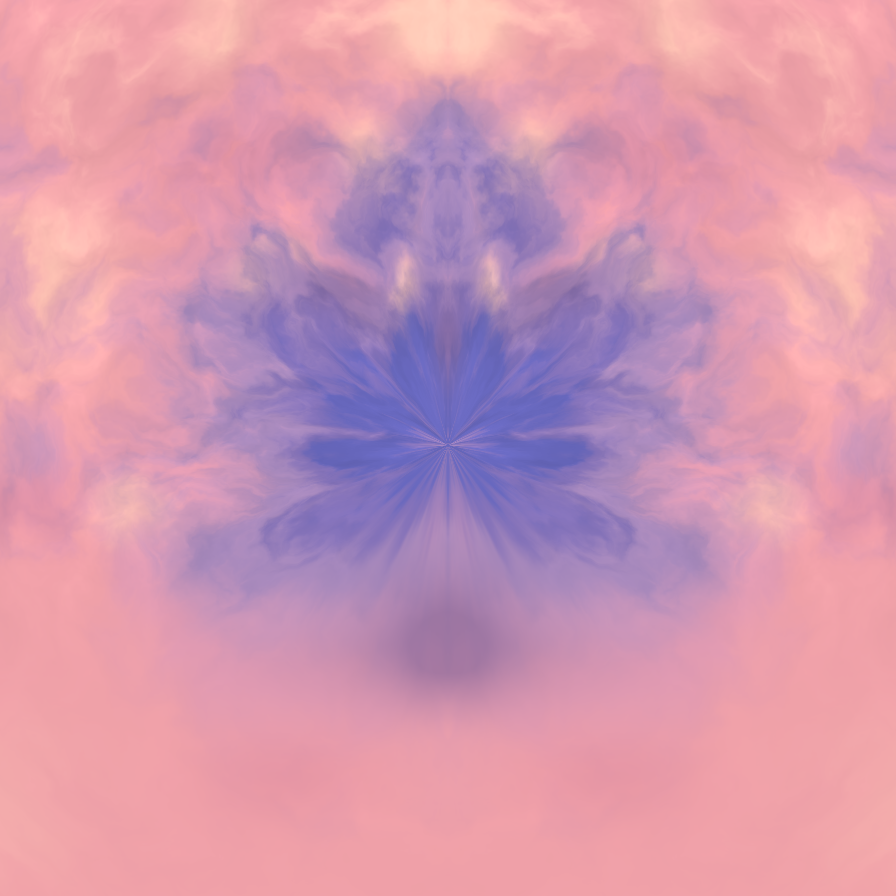
This background is drawn by a WebGL 2 fragment shader. Its source:

```glsl
#version 300 es
precision highp float;
// Mirrored sunset clouds stretched radially around a violet-blue centre.
uniform vec2 u_resolution;
out vec4 fragColor;

const vec3 BLUE = vec3(0.41, 0.41, 0.75);
const vec3 VIOLET = vec3(0.52, 0.45, 0.73);
const vec3 LILAC = vec3(0.66, 0.54, 0.74);
const vec3 ORCHID = vec3(0.80, 0.59, 0.73);
const vec3 PINK = vec3(0.89, 0.61, 0.70);
const vec3 CORAL = vec3(0.94, 0.63, 0.66);
const vec3 PEACH = vec3(1.00, 0.79, 0.71);
const vec3 DUSK = vec3(0.54, 0.41, 0.60);
const vec3 ROSE = vec3(0.84, 0.51, 0.60);

float hash(vec2 p) {
  p = fract(p * vec2(0.1031, 0.1137));
  p += dot(p, p.yx + 33.33);
  return fract((p.x + p.y) * p.x * 17.0 + p.y * 43.0);
}

float noise(vec2 p) {
  vec2 i = floor(p), f = fract(p);
  f = f * f * (3.0 - 2.0 * f);
  float low = mix(hash(i), hash(i + vec2(1, 0)), f.x);
  float high = mix(hash(i + vec2(0, 1)), hash(i + vec2(1, 1)), f.x);
  return mix(low, high, f.y);
}

float fbm(vec2 p) {
  float sum = 0.0, amp = 0.5;
  for (int i = 0; i < 6; i++) {
    sum += amp * noise(p);
    p = mat2(1.6, 1.2, -1.2, 1.6) * p + 7.3;
    amp *= 0.5;
  }
  return sum;
}

// Soft elliptical spot
float glow(vec2 p, vec2 centre, vec2 size) {
  vec2 d = (p - centre) / size;
  return exp(-dot(d, d));
}

// Cool to warm sky colours
vec3 skyRamp(float t) {
  vec3 c = mix(BLUE, VIOLET, smoothstep(0.0, 0.2, t));
  c = mix(c, LILAC, smoothstep(0.18, 0.42, t));
  c = mix(c, ORCHID, smoothstep(0.4, 0.64, t));
  c = mix(c, PINK, smoothstep(0.6, 0.82, t));
  c = mix(c, CORAL, smoothstep(0.8, 1.02, t));
  return mix(c, PEACH, 0.8 * smoothstep(1.05, 1.5, t));
}

void main() {
  // Mirror left and right, then measure the angle from straight down
  vec2 p = (gl_FragCoord.xy - 0.5 * u_resolution) / min(u_resolution.x, u_resolution.y);
  p.y -= 0.003;
  p.x = abs(p.x);
  float r = length(p);
  float angle = atan(p.x, -p.y);

  // Polar clouds, with a warp that billows further out
  vec2 q = vec2(angle * 4.2, r * 11.0);
  vec2 warp = vec2(fbm(q + 3.1), fbm(q + 19.7)) - 0.5;
  vec2 flow = q + 1.5 * warp;
  float cloud = fbm(flow) - 0.5;
  float relief = cloud + 0.5 - fbm(flow + vec2(0.08, 0.28));
  float fine = fbm(flow * vec2(2.6, 2.1) + 41.0) - 0.5;
  float rough = smoothstep(0.55, 1.35, angle) * smoothstep(-0.28, -0.06, p.y);
  rough = mix(0.16, 1.0, rough);
  vec2 s = p + 0.09 * rough * warp * smoothstep(0.02, 0.3, r);

  // Warmth grows outward, with cool and warm regions laid over it
  float warmth = 1.04 * smoothstep(0.0, 0.53, r);
  warmth += 0.28 * exp(-angle * angle * 1.8) * smoothstep(0.0, 0.12, r) * (1.0 - smoothstep(0.25, 0.5, r));
  warmth += 0.10 * glow(s, vec2(0.24, 0.28), vec2(0.14, 0.13));
  warmth -= 0.36 * glow(s, vec2(0.0, 0.33), vec2(0.06, 0.08));
  warmth -= 0.24 * glow(s, vec2(0.35, 0.13), vec2(0.07, 0.06));
  warmth -= 0.24 * glow(s, vec2(0.41, -0.02), vec2(0.09, 0.06));
  warmth -= 0.18 * glow(s, vec2(0.28, -0.13), vec2(0.08, 0.06));
  warmth -= 0.14 * glow(s, vec2(0.33, 0.30), vec2(0.06, 0.05));
  warmth += rough * (0.75 * cloud + 0.4 * fine + 0.3 * relief) * mix(0.65, 1.0, smoothstep(0.1, 0.35, r));

  // Thin rays meeting at the centre
  float ray = noise(vec2(angle * 13.0, r * 7.0)) + 0.5 * noise(vec2(angle * 31.0, r * 9.0)) - 0.75;
  warmth += 0.38 * ray * exp(-r * 9.0) + 0.10 * exp(-r * 45.0);
  vec3 color = skyRamp(warmth);

  // Dusky shadows
  float shade = 0.65 * glow(s, vec2(0.0, -0.205), vec2(0.07, 0.07));
  shade += 0.32 * glow(s, vec2(0.0, -0.24), vec2(0.18, 0.05));
  shade += 0.5 * glow(s, vec2(0.11, 0.17), vec2(0.07, 0.05));
  shade += 0.5 * glow(p, vec2(0.0, 0.12), vec2(0.018, 0.06));
  color = mix(color, DUSK, min(shade, 0.7));
  float blush = glow(s, vec2(0.23, 0.31), vec2(0.10, 0.06)) + glow(s, vec2(0.48, -0.07), vec2(0.08, 0.05));
  blush += 0.8 * glow(s, vec2(0.18, -0.37), vec2(0.10, 0.05));
  color = mix(color, ROSE, 0.4 * blush);

  // Sunlit cloud tops
  float light = 0.9 * glow(s, vec2(0.47, 0.18), vec2(0.09, 0.10));
  light += 0.85 * glow(s, vec2(0.08, 0.325), vec2(0.035, 0.045));
  light += glow(s, vec2(0.015, 0.47), vec2(0.06, 0.05));
  light += 0.7 * glow(s, vec2(0.25, 0.47), vec2(0.045, 0.06));
  light += 0.65 * glow(s, vec2(0.345, -0.075), vec2(0.05, 0.026));
  light += 0.7 * glow(s, vec2(0.205, 0.19), vec2(0.03, 0.02));
  light += 0.65 * glow(s, vec2(0.045, 0.17), vec2(0.012, 0.035));
  light += 0.3 * glow(s, vec2(0.50, -0.42), vec2(0.12, 0.10));
  color = mix(color, PEACH, clamp(light * (0.75 + 1.5 * cloud + fine), 0.0, 0.9));

  // Pale streak below the centre and gentle cloud relief
  color = mix(color, ORCHID, 0.45 * glow(vec2(angle, r), vec2(0.16, 0.08), vec2(0.14, 0.07)));
  color *= 1.0 + 0.22 * rough * relief;
  fragColor = vec4(clamp(color, 0.0, 1.0), 1.0);
}
```
